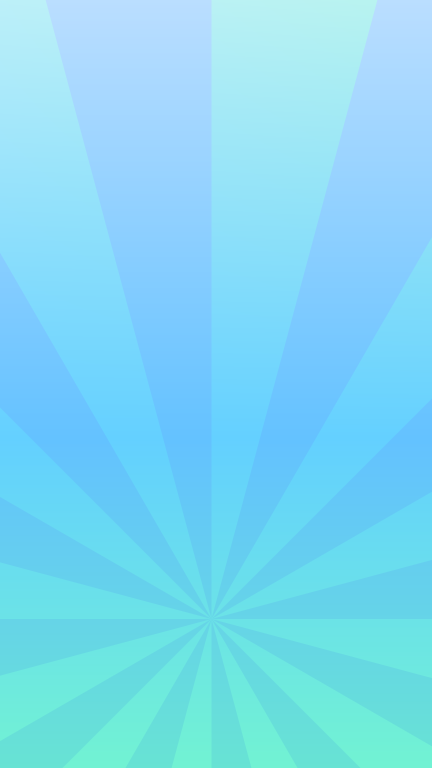
A Shadertoy shader for this background:

```glsl
const float RAY_PAIRS = 12.0;
const float HORIZON = 0.427;
const vec2 BURST_CENTER = vec2(0.4896, 0.194);

// Vertical blend through three colours, with the middle one at the horizon
vec3 skyGradient(float height, vec3 low, vec3 middle, vec3 high) {
    vec3 lower = mix(low, middle, clamp(height / HORIZON, 0.0, 1.0));
    float rise = clamp((height - HORIZON) / (1.0 - HORIZON), 0.0, 1.0);
    return mix(lower, high, rise);
}

// Alternating wedges around the origin: 1 on bright rays, 0 between them
float sunburst(vec2 p, float pairs, float pixel) {
    float angle = atan(p.x, p.y);
    float edgeDistance = sin(angle * pairs) * length(p) / pairs;
    return clamp(0.5 + edgeDistance / pixel, 0.0, 1.0);
}

void mainImage(out vec4 fragColor, in vec2 fragCoord) {
    vec2 uv = fragCoord / iResolution.xy;
    float pixel = 1.0 / iResolution.y;
    vec2 fromCenter = (uv - BURST_CENTER) * iResolution.xy * pixel;

    // Blue wedges
    vec3 shade = skyGradient(uv.y,
        vec3(0.405, 0.89, 0.83), vec3(0.39, 0.76, 1.0), vec3(0.73, 0.87, 1.0));

    // Bright wedges, slightly greener toward the upper right
    vec3 highCorner = mix(vec3(0.74, 0.94, 0.975), vec3(0.72, 0.955, 0.935), uv.x);
    vec3 bright = skyGradient(uv.y,
        vec3(0.445, 0.95, 0.825), vec3(0.39, 0.815, 1.0), highCorner);

    float ray = sunburst(fromCenter, RAY_PAIRS, pixel);
    fragColor = vec4(mix(shade, bright, ray), 1.0);
}
```
